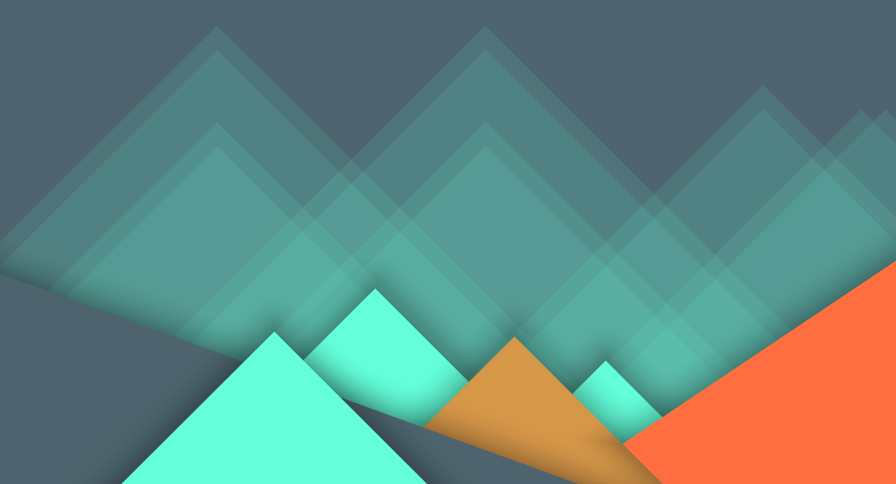
Reproduce this background procedurally as a Shadertoy shader.

```glsl
// Flat paper-cut mountains: translucent nested peaks on slate, with opaque
// mint, ochre and orange sheets in front. Every sheet is a signed distance
// (right-angled peak or half plane) that casts a soft shadow on those behind.

const float ASPECT = 1.846;          // width of the layout, in canvas heights
const vec3 SLATE  = vec3(0.302, 0.392, 0.431);
const vec3 MINT   = vec3(0.392, 1.000, 0.855);
const vec3 OCHRE  = vec3(0.843, 0.592, 0.286);
const vec3 ORANGE = vec3(1.000, 0.431, 0.251);

const float VEIL_ALPHA = 0.102;      // opacity of one distant peak
const float RIM = 0.050;             // spacing of an outer and inner rim
const float NEST_DROP = 0.199;       // drop from the large to the small pair
const vec2 TWIN_TOP = vec2(0.447, 0.947);
const float TWIN_GAP = 0.553;
const vec2 EAST_TOP = vec2(1.572, 0.8245);
const vec2 EDGE_TOP = vec2(1.774, 0.774);

const vec2 MINT_FRONT = vec2(0.565, 0.315);
const vec2 MINT_MID   = vec2(0.773, 0.404);
const vec2 MINT_SMALL = vec2(1.248, 0.255);
const vec2 OCHRE_TOP  = vec2(1.060, 0.305);
const float GROUND_HEIGHT = 0.435, GROUND_SLOPE = -0.365;   // at left side
const float HILL_HEIGHT = -0.779, HILL_SLOPE = 0.672;

const float SHADOW_SIZE = 0.085;
const float SHADOW_DEPTH = 0.27;

// Distance to a right-angled peak that widens downward without end.
float peak(vec2 p, vec2 top) {
    vec2 d = p - top;
    vec2 sides = vec2(d.y + d.x, d.y - d.x) * 0.70711;
    return min(max(sides.x, sides.y), 0.0) + length(max(sides, 0.0));
}

// Distance to the area below a sloping line.
float below(vec2 p, float height, float slope) {
    return (p.y - height - slope * p.x) / sqrt(1.0 + slope * slope);
}

float cover(float dist, float pixel) {
    return clamp(0.5 - dist / pixel, 0.0, 1.0);
}

// Tints the colour with one translucent peak.
void veil(inout vec3 color, vec2 p, vec2 top, float pixel) {
    color = mix(color, MINT, VEIL_ALPHA * cover(peak(p, top), pixel));
}

// Lays an opaque sheet over the colour, after its soft shadow.
void sheet(inout vec3 color, vec3 paint, float dist, float pixel) {
    float fade = 1.0 - clamp(dist / SHADOW_SIZE, 0.0, 1.0);
    color *= 1.0 - SHADOW_DEPTH * fade * fade;
    color = mix(color, paint, cover(dist, pixel));
}

void mainImage(out vec4 fragColor, in vec2 fragCoord) {
    vec2 p = fragCoord / iResolution.xy * vec2(ASPECT, 1.0);
    float pixel = 1.0 / iResolution.y;
    vec3 color = SLATE;

    // Distant peaks: two nested twins, then the pairs on the right
    for (int i = 0; i < 2; i++) {
        float k = float(i);
        for (int j = 0; j < 4; j++) {
            float drop = RIM * float(j % 2) + NEST_DROP * float(j / 2);
            veil(color, p, TWIN_TOP + vec2(TWIN_GAP * k, -drop), pixel);
        }
        veil(color, p, EAST_TOP - vec2(0.0, RIM * k), pixel);
        veil(color, p, EDGE_TOP + vec2(RIM * k, 0.0), pixel);
    }

    // Middle sheets
    float ochre = peak(p, OCHRE_TOP);
    sheet(color, MINT, peak(p, MINT_MID), pixel);
    sheet(color, MINT, peak(p, MINT_SMALL), pixel);
    sheet(color, OCHRE, ochre, pixel);

    // The hill stops at the right flank of the ochre peak
    float flank = (OCHRE_TOP.x + OCHRE_TOP.y - p.x - p.y) * 0.70711;
    float hill = max(below(p, HILL_HEIGHT, HILL_SLOPE), flank);
    sheet(color, ORANGE, hill, pixel);

    // Near slope and front peak
    sheet(color, SLATE, below(p, GROUND_HEIGHT, GROUND_SLOPE), pixel);
    sheet(color, MINT, peak(p, MINT_FRONT), pixel);

    fragColor = vec4(color, 1.0);
}
```
